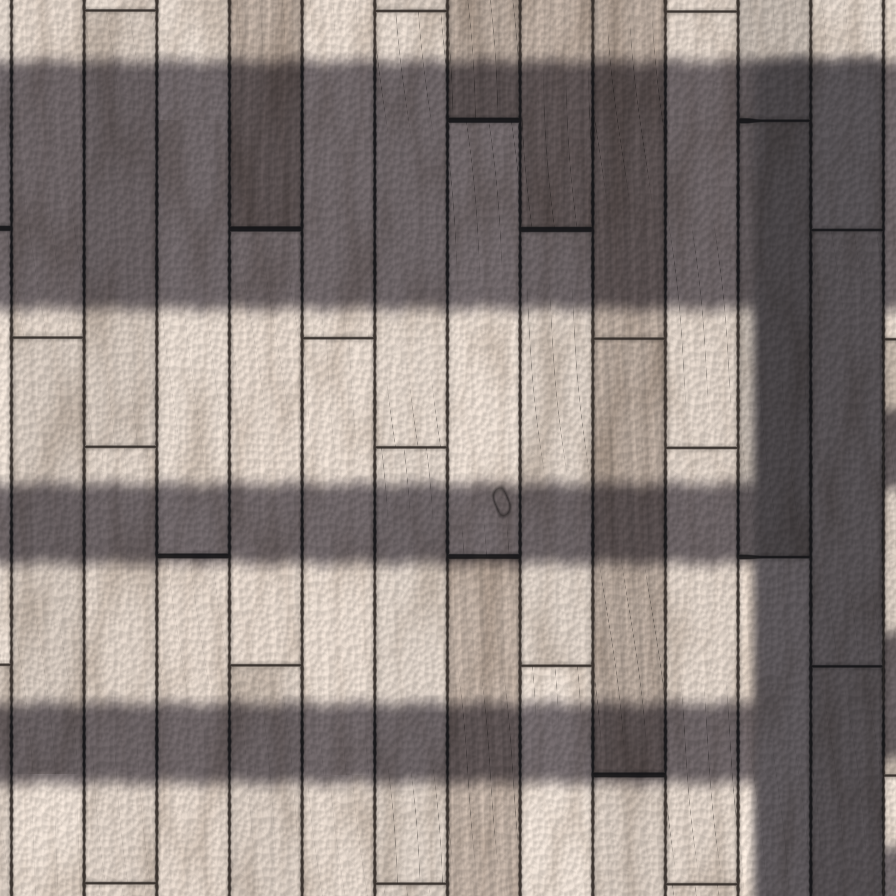
Reproduce this texture procedurally as a Shadertoy shader.

```glsl
float hash(vec2 p) {
    p = fract(p * vec2(0.1437, 0.1731));
    p += dot(p, p.yx + 31.7);
    return fract((p.x + p.y) * p.x * 17.3);
}

// Distance to the nearest scattered cell point
float cellular(vec2 p) {
    vec2 cell = floor(p);
    float nearest = 2.0;
    for (int j = -1; j <= 1; j++)
        for (int i = -1; i <= 1; i++) {
            vec2 c = cell + vec2(i, j);
            vec2 point = c + vec2(hash(c + 40.0), hash(c + 91.0));
            nearest = min(nearest, length(point - p));
        }
    return nearest;
}

float band(float v, float centre, float halfWidth, float blur) {
    return 1.0 - smoothstep(-blur, blur, abs(v - centre) - halfWidth);
}

float layeredSines(vec2 p, float seed) {
    float sum = 0.0, amp = 0.5;
    for (int i = 0; i < 4; i++) {
        sum += amp * sin(p.x + seed + 1.7 * sin(p.y + seed * 1.3));
        p = p * vec2(1.83, 1.47) + vec2(p.y * 0.3, 1.9);
        amp *= 0.62;
    }
    return sum;
}

void mainImage(out vec4 fragColor, in vec2 fragCoord) {
    vec2 uv = fragCoord / iResolution.xy;
    float aa = 1.0 / iResolution.y;

    // Staggered boards: each column drops a quarter of a board
    float across = (uv.x - 0.0128) / 0.0811;
    float col = floor(across);
    float phase = mod(0.0117 + 0.1219 * (col - 1.0), 0.487);
    float along = (1.0 - uv.y - phase) / 0.487;
    float row = floor(along);
    float id = hash(vec2(col + 20.0, row + 7.0));

    // Slatted shadow, with an upright post at the right
    float ySoft = uv.y + 0.0015 * sin(uv.x * 90.0) + 0.001 * sin(uv.x * 231.0);
    float topBeam = band(ySoft, 0.7935, 0.1385, 0.014);
    float slats = max(band(ySoft, 0.4155, 0.0445, 0.014), band(ySoft, 0.1705, 0.0445, 0.014));
    float farSlats = max(band(ySoft, 0.5, 0.044, 0.012), band(ySoft, 0.225, 0.07, 0.014));
    farSlats = max(farSlats, band(ySoft, 0.0, 0.055, 0.014));
    float pastPost = smoothstep(0.983, 0.989, uv.x);
    float beams = max(topBeam, mix(slats, farSlats, pastPost));
    float post = smoothstep(0.832, 0.851, uv.x) * (1.0 - pastPost);
    post *= 1.0 - smoothstep(0.918, 0.946, ySoft);

    // Board colour, some boards browner and more worn
    bool worn = row < 0.0 ? (col == 3.0 || abs(col - 7.0) < 1.5) : (col + 2.0 * row == 8.0);
    float wear = worn ? 1.0 : 0.3 * id;
    vec3 wood = mix(vec3(0.86, 0.815, 0.775), vec3(0.65, 0.59, 0.545), wear * 0.8);
    wood *= 0.95 + 0.08 * hash(vec2(row + 31.0, col + 5.0));
    if (col == 10.0) wood *= row < 1.0 ? 0.85 : 1.12;

    // Long grain, broad stains and fine pitted relief
    float slant = 0.05 * (id - 0.3);
    float grain = layeredSines(vec2((uv.x + slant * uv.y) * 330.0, uv.y * 8.0), id * 40.0);
    wood *= 1.0 + grain * (0.022 + 0.055 * wear);
    float stain = cellular(vec2(uv.x * 32.0, uv.y * 9.0) + id * 17.0);
    wood *= mix(vec3(1.03), vec3(0.91, 0.895, 0.88), smoothstep(0.25, 0.95, stain));
    vec2 pit = uv * vec2(150.0, 125.0);
    float relief = cellular(pit) - cellular(pit + vec2(-0.25, 0.3));
    wood *= 1.0 + 0.2 * relief;

    // Slanted hairline cracks
    float crackX = uv.x + (0.09 + slant) * uv.y + 0.003 * sin(uv.y * 17.0 + id * 9.0);
    float crack = 1.0 - smoothstep(0.0, 0.07, abs(sin(crackX * 125.0 + id * 30.0)));
    crack *= smoothstep(0.0, 0.8, sin(uv.y * 13.0 + col * 2.3 + id * 6.0));
    wood *= 1.0 - crack * (col > 4.5 && col < 9.5 ? 0.28 : 0.07);

    // Knot with a dark rim
    vec2 knot = (uv - vec2(0.56, 0.44)) / vec2(0.009, 0.017);
    knot.x += 0.25 * sin(knot.y * 2.5);
    wood *= 1.0 - 0.5 * band(length(knot), 0.9, 0.1, 0.22);

    // Light and shade
    vec3 light = mix(vec3(1.0), vec3(0.485, 0.475, 0.51), beams);
    light = mix(light, vec3(0.385, 0.385, 0.42), post);
    vec3 color = wood * light;

    // Seams between columns, slightly ragged
    float seam = abs(across - round(across)) * 0.0811;
    float ragged = 0.0003 * sin(uv.y * 610.0 + col) + 0.0002 * sin(uv.y * 83.0);
    color *= 1.0 - 0.16 * (1.0 - smoothstep(0.001, 0.006, seam));
    float gap = 1.0 - smoothstep(-aa, aa, seam - 0.0016 - ragged);

    // End joints, wider under the beams; a few are closed up
    float nearest = round(along);
    float jointY = 1.0 - phase - 0.487 * nearest;
    bool closed = col >= 0.0 && col < 5.0 && mod(col, 2.0) == 0.0 && abs(jointY - 0.5) > 0.28;
    float halfGap = mix(0.0014, 0.0029, beams * (1.0 - post));
    float joint = abs(uv.y - jointY);
    if (!closed) {
        color *= 1.0 - 0.12 * (1.0 - smoothstep(halfGap, halfGap + 0.005, joint));
        gap = max(gap, 1.0 - smoothstep(-aa, aa, joint - halfGap));
    }
    vec3 gapColor = mix(vec3(0.2, 0.175, 0.16), vec3(0.08, 0.08, 0.09), max(beams, post));
    color = mix(color, gapColor, gap * 0.92);

    fragColor = vec4(clamp(color, 0.0, 1.0), 1.0);
}
```
